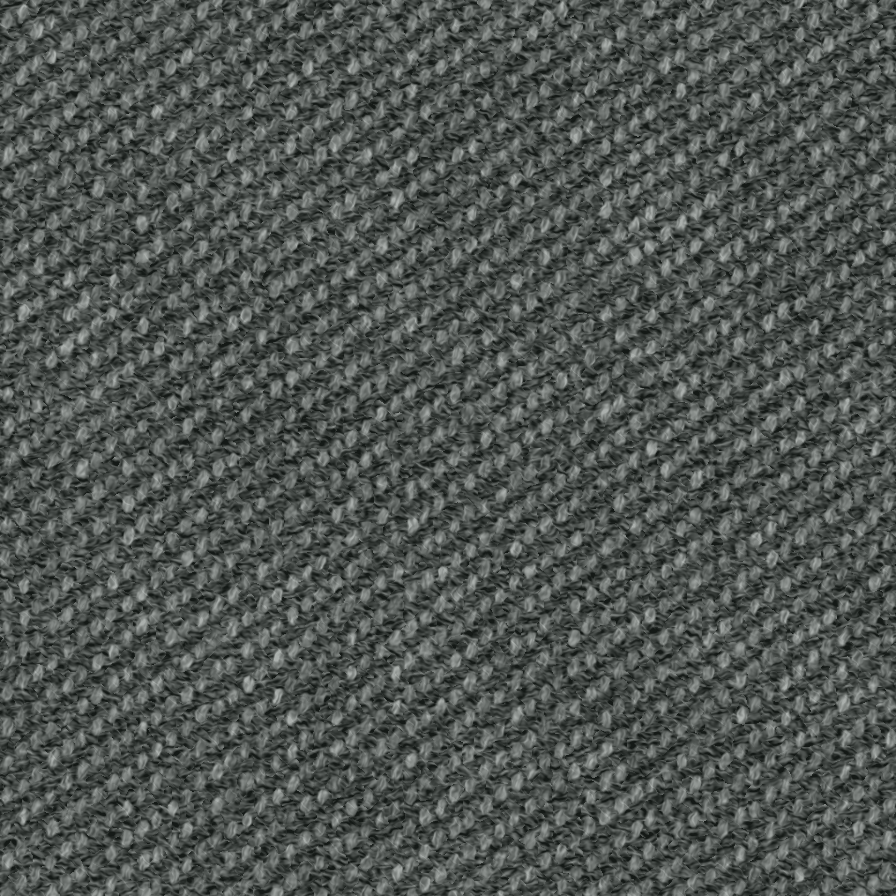
Give the GLSL for this texture, as a WebGL 2 fragment shader.

```glsl
#version 300 es
precision highp float;
// Grey wool twill: pale warp stitches climb in diagonals over a dark, fuzzy weft.
uniform vec2 u_resolution;
out vec4 fragColor;

vec2 hash2(vec2 p) {
  vec3 q = fract(p.xyx * vec3(0.1031, 0.1030, 0.0973));
  q += dot(q, q.yzx + 33.33);
  return fract((q.xx + q.yz) * q.zy);
}

// Gradient noise, centred on zero
float corner(vec2 cell, vec2 offset) {
  float angle = 6.2832 * hash2(cell).x;
  return dot(vec2(cos(angle), sin(angle)), offset);
}

float noise(vec2 p) {
  vec2 i = floor(p), f = fract(p);
  vec2 u = f * f * f * (f * (f * 6.0 - 15.0) + 10.0);
  vec2 e = vec2(1.0, 0.0);
  return mix(mix(corner(i, f), corner(i + e, f - e), u.x),
             mix(corner(i + e.yx, f - e.yx), corner(i + 1.0, f - 1.0), u.x), u.y);
}

mat2 rotate(float a) {
  return mat2(cos(a), sin(a), -sin(a), cos(a));
}

// Fine hairs running along the given angle
float fibres(vec2 p, float angle) {
  vec2 q = rotate(-angle) * p;
  return noise(q * vec2(75.0, 210.0)) + 0.8 * noise(q * vec2(150.0, 290.0) + 40.0);
}

// Coverage of the pale stitches in x, their brightness in y
vec2 warpStitches(vec2 g) {
  vec2 result = vec2(0.0, 0.5);
  for (int k = -1; k <= 1; k++) {
    float column = floor(g.x) + float(k);
    float repeat = round((g.y - column) / 3.0);
    vec2 random = hash2(vec2(column, repeat) + 100.0);
    vec2 centre = vec2(column + 0.5, column + 3.0 * repeat) + (random - 0.5) * vec2(0.2, 0.4);
    // Proportions of one column and one pick, leaning to the right
    vec2 d = rotate(0.25) * ((g - centre) * vec2(1.28, 0.96));
    float size = 0.9 + 0.2 * random.y;
    float radius = length(d / (vec2(0.5, 0.78) * size));
    float cover = 1.0 - smoothstep(0.65, 1.2, radius);
    if (cover > result.x) {
      result = vec2(cover, 0.45 + 0.13 * random.x - 0.05 * radius);
    }
  }
  return result;
}

void main() {
  vec2 p = gl_FragCoord.xy / u_resolution.y;

  // Yarn wander: slow drift of the weave plus slight fuzz
  vec2 drift = vec2(noise(p * 9.0), noise(p * 9.0 + 50.0));
  vec2 fuzz = vec2(noise(p * 120.0), noise(p * 120.0 + 70.0));
  vec2 w = p + 0.004 * drift + 0.0025 * fuzz;
  vec2 g = w * vec2(60.0, 80.0);

  // Dark weft floats with shaded gaps between picks
  float weft = 0.265 + 0.035 * cos(6.2832 * g.y);
  weft += 0.02 * cos(2.0944 * (g.x - g.y - 0.5));
  weft += 0.29 * fibres(w, mix(-0.35, 0.25, step(0.0, noise(p * 60.0))));

  // Pale stitches, some of them worn or buried in the nap
  vec2 stitch = warpStitches(g);
  float wear = clamp(0.9 + 0.5 * noise(p * 30.0 + 90.0), 0.55, 1.0);
  float warp = stitch.y + 0.24 * fibres(w, 1.25);
  float value = mix(weft, warp, stitch.x * wear);

  // Stray hairs and broad unevenness
  float hair = noise(rotate(0.8) * w * vec2(60.0, 260.0) + 15.0);
  value += 0.08 * smoothstep(0.2, 0.5, hair);
  value += 0.025 * noise(p * 5.0 + 30.0) + 0.03 * noise(p * 16.0);

  vec3 greenGrey = vec3(-0.011, 0.009, -0.003);
  fragColor = vec4(clamp(value, 0.09, 0.68) + greenGrey, 1.0);
}
```
